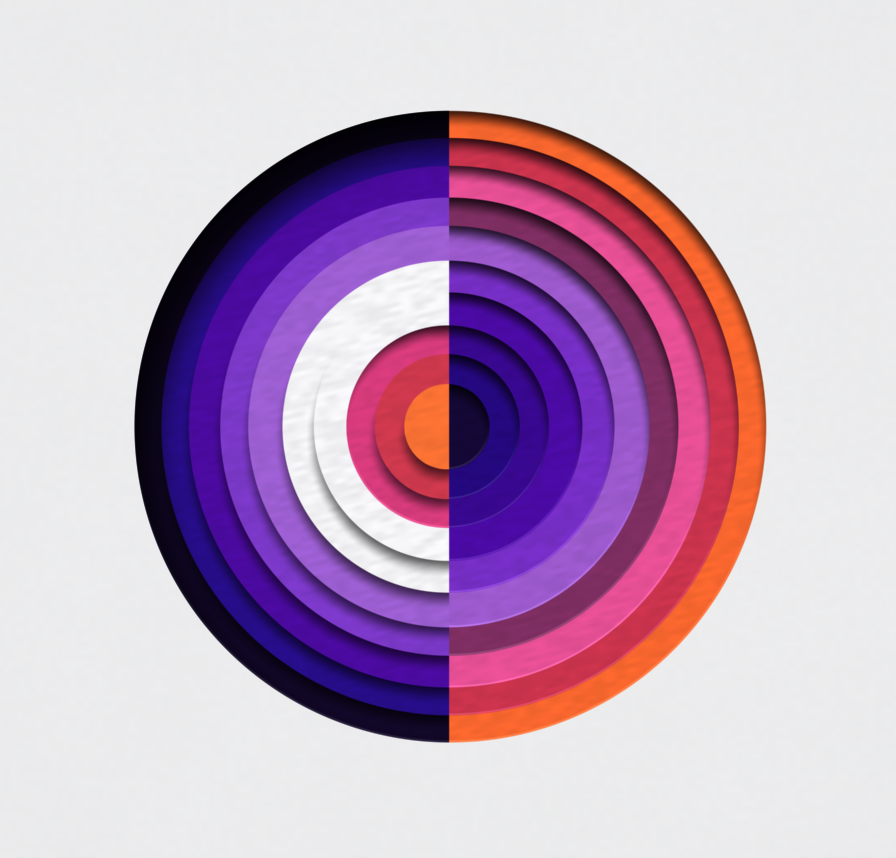
This background is drawn by a Shadertoy shader. Its source:

```glsl
const float RADII[10] = float[10](.368, .3365, .304, .267, .234, .1935, .1565, .118, .0845, .0497);

const vec3 LEFT[10] = vec3[10](
    vec3(.07, .03, .16), vec3(.15, .05, .53), vec3(.29, .04, .62), vec3(.48, .22, .78),
    vec3(.61, .37, .82), vec3(.95, .95, .96), vec3(.95, .95, .96), vec3(.84, .23, .48),
    vec3(.80, .22, .30), vec3(.97, .44, .20));

const vec3 RIGHT[10] = vec3[10](
    vec3(.97, .40, .18), vec3(.79, .20, .30), vec3(.90, .31, .58), vec3(.49, .18, .38),
    vec3(.61, .35, .80), vec3(.46, .18, .77), vec3(.29, .04, .64), vec3(.22, .03, .56),
    vec3(.14, .03, .49), vec3(.08, .03, .21));

float hash(vec2 p) {
    vec3 q = fract(p.xyx * .1031);
    q += dot(q, q.yzx + 33.33);
    return fract((q.x + q.y) * q.z);
}

float noise(vec2 p) {
    vec2 i = floor(p), f = fract(p);
    f = f * f * (3. - 2. * f);
    return mix(mix(hash(i), hash(i + vec2(1, 0)), f.x),
               mix(hash(i + vec2(0, 1)), hash(i + vec2(1, 1)), f.x), f.y);
}

// Stack of paper discs: raised ones shade the layer below, recessed ones are shaded inside
vec3 paperStack(vec2 p, vec3 paper, bool leftSide, float px) {
    vec3 col = paper;
    vec2 shadowShift = vec2(-.004, -.014);
    float fibre = noise(p * mat2(1., .25, -.25, 1.) * vec2(70, 190) + 200.) - .5;

    for (int i = 0; i < 10; i++) {
        float r = RADII[i];
        vec2 q = p - vec2(.013 * (r - .25), 0);
        float d = length(q) - r;
        float shifted = length(q - shadowShift) - r;
        float lower = smoothstep(.1, -.9, q.y / r);
        bool raised = leftSide && i > 0 && i != 7;
        vec3 layer = (leftSide ? LEFT[i] : RIGHT[i]) * (1. + .08 * fibre);

        if (raised) {
            col *= 1. - .66 * smoothstep(.006, -.018, shifted);
        } else {
            layer *= 1. - .82 * smoothstep(-.006, .018, shifted);
            // Lit lower rim of the cut
            layer += .1 * lower * smoothstep(2. * px, 0., abs(d + px));
        }
        col = mix(col, layer, smoothstep(px, -px, d));
    }

    // Deep shade from the opening over the left half
    if (leftSide) {
        float depth = length(p - vec2(.012, -.03)) - .368;
        float inside = smoothstep(px, -px, length(p - vec2(.0015, 0)) - .368);
        col *= 1. - .75 * inside * smoothstep(-.045, .02, depth);
    }
    return col;
}

void mainImage(out vec4 fragColor, in vec2 fragCoord) {
    float px = 1. / iResolution.y;
    vec2 p = (fragCoord - .5 * iResolution.xy) * px - vec2(.0013, .0027);

    // Pale sheet with faint grain and falloff
    vec3 paper = vec3(.928, .929, .934) - .02 * dot(p, p);
    paper += .008 * (noise(p * 130. + 300.) - .5) + .006 * (noise(p * 9. + 50.) - .5);

    // Two halves meet on a vertical seam
    vec3 col = mix(paperStack(p, paper, true, px), paperStack(p, paper, false, px),
                   smoothstep(-px, px, p.x));
    fragColor = vec4(col, 1.);
}
```
